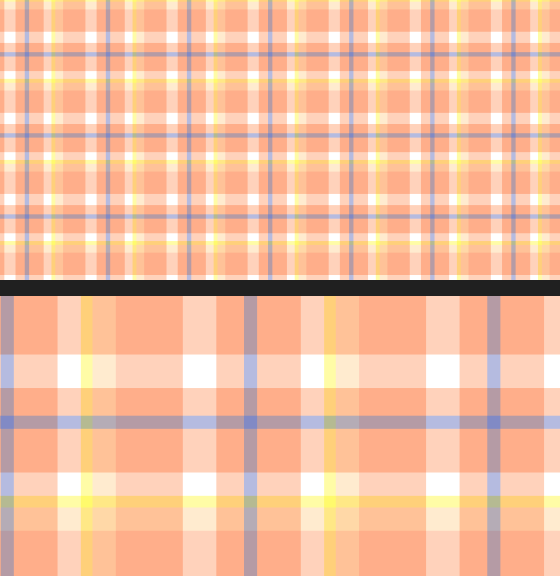
Top, the full canvas; bottom, a detail of the centre.
Write a WebGL 1 fragment shader that draws this pattern.

```glsl
precision highp float;

uniform vec2 u_resolution;

// Repeat size and offset, in canvas heights
const float PERIOD = 0.2896;
const vec2 OFFSET = vec2(0.0710, 0.1689);

// Thread units in one repeat
const float THREADS = 167.0;

// Dye tints; crossing threads multiply
const vec3 SALMON = vec3(1.0, 0.825, 0.735);
const vec3 WHITE = vec3(1.0);
const vec3 BLUE = vec3(0.71, 0.735, 0.88);
const vec3 YELLOW = vec3(1.0, 0.99, 0.65);
const vec3 CREAM = vec3(1.0, 0.92, 0.81);

// Share of a pixel of the given width covered by the band [start, end]
float bandCoverage(float t, float start, float end, float width) {
  float overlap = min(end, t + 0.5 * width) - max(start, t - 0.5 * width);
  return clamp(overlap / width, 0.0, 1.0);
}

// Replaces the ground tint inside one band
vec3 bandTint(float t, float start, float end, float width, vec3 tint) {
  return (tint - SALMON) * bandCoverage(t, start, end, width);
}

// Stripe sequence along one axis; the seam lies inside the ground
vec3 stripes(float position, float pixel) {
  float t = fract(position / PERIOD) * THREADS;
  float width = pixel / PERIOD * THREADS;
  vec3 tint = SALMON;
  tint += bandTint(t, 10.0, 19.0, width, BLUE);
  tint += bandTint(t, 49.0, 65.0, width, WHITE);
  tint += bandTint(t, 65.0, 73.0, width, YELLOW);
  tint += bandTint(t, 73.0, 89.0, width, CREAM);
  tint += bandTint(t, 135.0, 158.0, width, WHITE);
  return tint;
}

void main() {
  float pixel = 1.0 / u_resolution.y;
  vec2 p = gl_FragCoord.xy * pixel;
  p.y = 1.0 - p.y;

  // Both directions share the same stripes
  vec3 warp = stripes(p.x - OFFSET.x, pixel);
  vec3 weft = stripes(p.y - OFFSET.y, pixel);
  gl_FragColor = vec4(warp * weft, 1.0);
}
```
